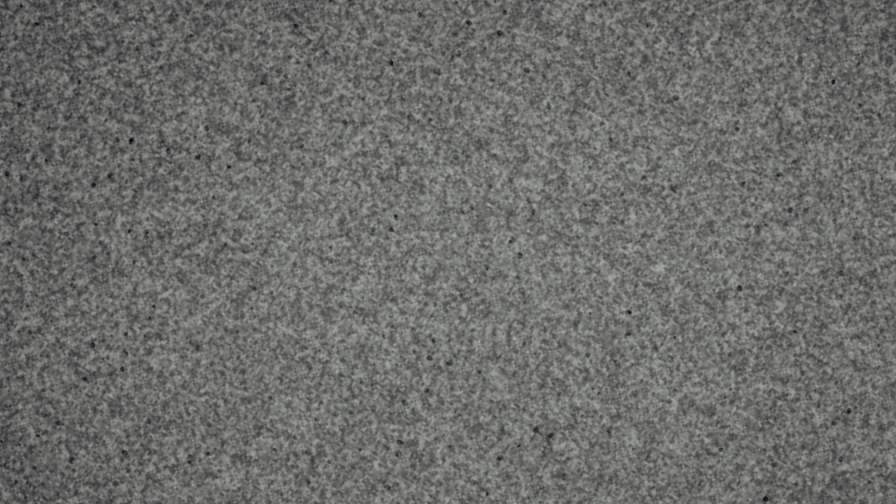
A Shadertoy shader for this texture:

```glsl
// Fine-grained grey stone: layered value noise makes the pale and dark grains,
// jittered cells scatter small dark mineral specks and a few light flecks,
// and a soft falloff darkens the borders, most of all at the upper left.

const float BASE_LEVEL   = 0.467;
const vec3  STONE_TINT   = vec3(0.0, 0.008, -0.008);
const vec3  SPECK_TINT   = vec3(1.06, 1.0, 0.92);   // dark specks lean to blue
const vec2  LIGHT_CENTRE = vec2(0.55, 0.47);        // share of the canvas
const vec2  LIGHT_FALL   = vec2(0.24, 0.14);
const float FINE_SCALE   = 215.0;                   // grains per canvas height
const float MID_SCALE    = 118.0;
const float CLOUD_SCALE  = 26.0;
const float FINE_AMOUNT  = 0.22;
const float MID_AMOUNT   = 0.19;
const float CLOUD_AMOUNT = 0.035;

// Integer hash: two values from 0 to 1 for each cell and seed
vec2 hash2(vec2 cell, uint seed) {
    uvec2 q = uvec2(ivec2(cell) + 4096);
    uint h = q.x * 1597334677u ^ q.y * 3812015801u ^ seed * 668265263u;
    h = (h ^ (h >> 16)) * 2246822519u;
    h = (h ^ (h >> 13)) * 3266489917u;
    h ^= h >> 16;
    return vec2(h & 65535u, h >> 16) / 65535.0;
}

// Smooth value noise centred on zero
float grain(vec2 p, uint seed) {
    vec2 cell = floor(p), f = fract(p);
    f = f * f * (3.0 - 2.0 * f);
    float a = hash2(cell, seed).x;
    float b = hash2(cell + vec2(1, 0), seed).x;
    float c = hash2(cell + vec2(0, 1), seed).x;
    float d = hash2(cell + vec2(1, 1), seed).x;
    return mix(mix(a, b, f.x), mix(c, d, f.x), f.y) - 0.5;
}

vec2 turn(vec2 p, float angle) {
    float c = cos(angle), s = sin(angle);
    return mat2(c, s, -s, c) * p;
}

// Coverage of irregular spots, one at most in each cell; radius in canvas heights
float specks(vec2 p, float scale, float share, float radius, float soft, uint seed) {
    vec2 cell = floor(p * scale);
    vec2 pick = hash2(cell, seed);
    vec2 centre = 0.3 + 0.4 * hash2(cell, seed + 1u);
    vec2 away = turn((fract(p * scale) - centre) / scale, pick.y * 6.283);
    away.x *= 0.8 + 0.5 * pick.y;
    float size = radius * (0.65 + 0.7 * hash2(cell, seed + 2u).x);
    float dist = length(away) + 0.002 * grain(p * 190.0, seed + 3u);
    float spot = 1.0 - smoothstep(size - soft, size + soft, dist);
    return spot * step(pick.x, share) * (0.5 + 0.5 * pick.y);
}

void mainImage(out vec4 fragColor, in vec2 fragCoord) {
    vec2 uv = fragCoord / iResolution.xy;
    vec2 p = fragCoord / iResolution.y;
    float soft = max(0.0018, 0.6 / iResolution.y);

    // Uneven light over the slab
    vec2 off = uv - LIGHT_CENTRE;
    float level = BASE_LEVEL - dot(LIGHT_FALL, off * off);
    level -= 0.03 * smoothstep(0.5, 1.1, length(uv - vec2(1.0, 0.0)) - 0.2);

    // Grains, each layer turned to hide the lattice
    level += FINE_AMOUNT * grain(turn(p, 0.55) * FINE_SCALE, 1u);
    level += MID_AMOUNT * grain(turn(p, 1.15) * MID_SCALE, 2u);
    level += CLOUD_AMOUNT * grain(turn(p, 0.3) * CLOUD_SCALE, 3u);
    vec3 color = level + STONE_TINT * smoothstep(0.25, 0.5, level);

    // Dark minerals in two sizes, then rare light flecks
    float dark = 0.20 * specks(turn(p, 0.2), 30.0, 0.15, 0.0048, soft, 11u);
    dark += 0.12 * specks(turn(p, 0.9), 68.0, 0.13, 0.0032, soft, 21u);
    float light = 0.13 * specks(turn(p, 0.6), 42.0, 0.03, 0.003, soft, 31u);
    color += light - dark * SPECK_TINT;

    fragColor = vec4(clamp(color, 0.0, 1.0), 1.0);
}
```
